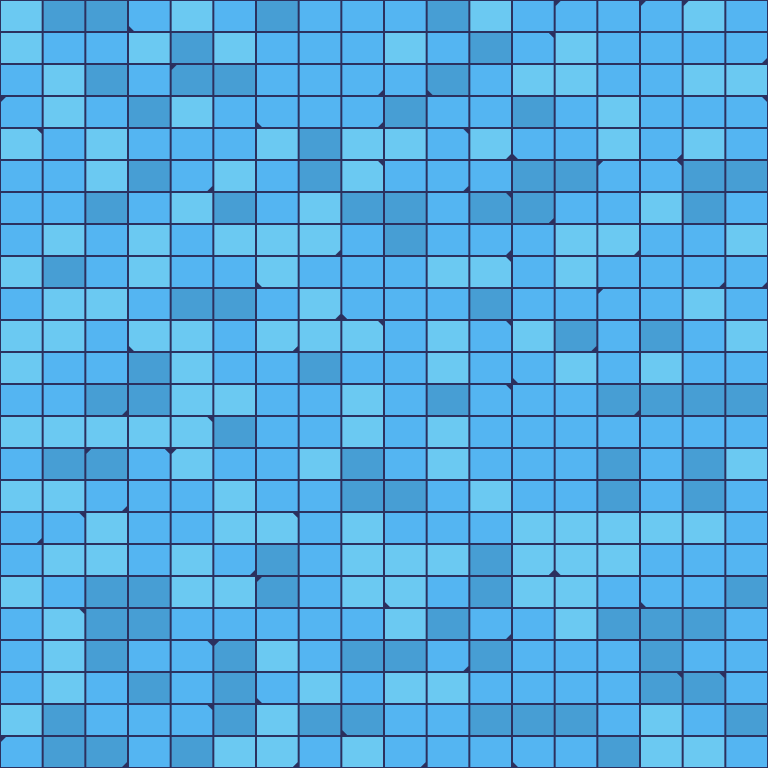
Write a WebGL 2 fragment shader that draws this pattern.

```glsl
#version 300 es
precision highp float;
// Blue mosaic of 18 by 24 tiles in three shades, with navy grout and a few chipped corners.

uniform vec2 u_resolution;
out vec4 fragColor;

float hash(vec2 cell, float seed) {
    return fract(sin(dot(cell, vec2(127.1, 311.7)) + seed * 74.7) * 43758.5);
}

// Coverage of the inside of a signed distance, one pixel soft
float coverage(float dist, float pixel) {
    return clamp(0.5 - dist / pixel, 0.0, 1.0);
}

void main() {
    vec2 uv = gl_FragCoord.xy / u_resolution;
    float pixel = 1.0 / min(u_resolution.x, u_resolution.y);

    vec2 grid = vec2(18.0, 24.0);
    vec2 cell = floor(uv * grid);
    vec2 local = fract(uv * grid);

    // Random shade per tile
    float shade = hash(cell, 1.0);
    vec3 tile = vec3(0.33, 0.71, 0.95);
    if (shade < 0.32) tile = vec3(0.42, 0.79, 0.95);
    else if (shade > 0.79) tile = vec3(0.28, 0.62, 0.83);

    // Grout centred on the cell borders
    vec2 edge = min(local, 1.0 - local) / grid;
    float grout = coverage(min(edge.x, edge.y) - 0.0013, pixel);

    // Triangular chip at one random corner of some tiles
    vec2 corner = step(0.5, vec2(hash(cell, 2.0), hash(cell, 3.0)));
    vec2 fromCorner = abs(local - corner) / grid;
    float chip = coverage((fromCorner.x + fromCorner.y - 0.009) * 0.7071, pixel);
    chip *= step(hash(cell, 4.0), 0.18);

    vec3 navy = vec3(0.17, 0.19, 0.37);
    fragColor = vec4(mix(tile, navy, max(grout, chip)), 1.0);
}
```
